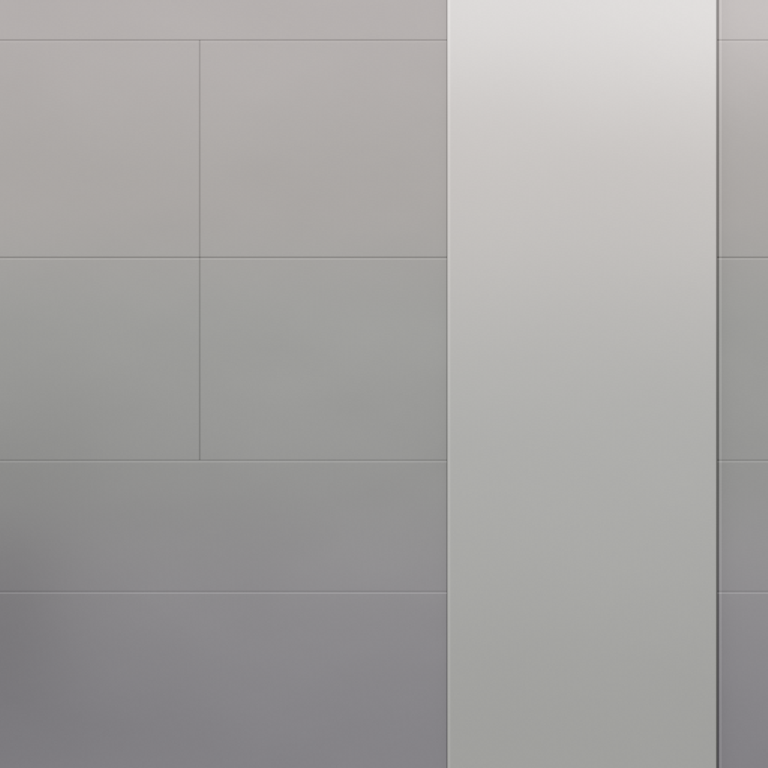
A WebGL 1 fragment shader for this texture:

```glsl
precision highp float;
// Grey wall of large thin-jointed tiles with a smooth, top-lit upright panel.
uniform vec2 u_resolution;

const float PANEL_LEFT = 0.582;
const float PANEL_RIGHT = 0.934;
const float JOINT_X = 0.260;
const float JOINT_TOP = 0.948;
const float JOINT_LOW = 0.401;

float hash(vec2 p) {
  return fract(sin(dot(p, vec2(127.1, 311.7))) * 43758.5453);
}

float noise(vec2 p) {
  vec2 i = floor(p);
  vec2 f = fract(p);
  f = f * f * (3.0 - 2.0 * f);
  return mix(mix(hash(i), hash(i + vec2(1.0, 0.0)), f.x),
             mix(hash(i + vec2(0.0, 1.0)), hash(i + 1.0), f.x), f.y);
}

float fbm(vec2 p) {
  float sum = 0.0;
  float amplitude = 0.5;
  for (int i = 0; i < 4; i++) {
    sum += amplitude * noise(p);
    p = p * 2.03 + 7.1;
    amplitude *= 0.5;
  }
  return sum;
}

// Smooth-edged step and line, with aa the width of one pixel
float edge(float d, float aa) {
  return smoothstep(-0.7 * aa, 0.7 * aa, d);
}

float line(float d, float halfWidth, float aa) {
  return edge(halfWidth - abs(d), aa);
}

// Dark groove with a pale lip below it
float joint(float d, float dark, float pale, float aa) {
  return pale * line(d + 0.0023, 0.0009, aa) - dark * line(d, 0.0011, aa);
}

// Tile colour, stepping slightly from one course to the next
vec3 wallColor(vec2 p, float aa) {
  vec3 color = mix(vec3(0.505, 0.505, 0.51), vec3(0.56, 0.56, 0.555),
                   smoothstep(0.0, 0.38, p.y));
  color = mix(color, vec3(0.605, 0.605, 0.595), smoothstep(0.30, 0.62, p.y));
  color = mix(color, vec3(0.655, 0.64, 0.63), smoothstep(0.56, 0.76, p.y));
  color = mix(color, vec3(0.695, 0.675, 0.67), smoothstep(0.76, 1.0, p.y));
  color += 0.008 * edge(p.y - 0.665, aa) + 0.006 * edge(p.y - JOINT_LOW, aa);
  float course = smoothstep(0.42, 0.20, p.y);
  color += vec3(0.004, -0.003, 0.008) * course;
  color += 0.012 * smoothstep(0.0, 0.5, p.x);

  // Soft shade at the lower left
  vec2 shade = (p - vec2(-0.01, 0.20)) / vec2(0.11, 0.15);
  return color - 0.05 * exp(-dot(shade, shade));
}

float wallJoints(vec2 p, float aa) {
  float relief = joint(p.y - JOINT_TOP, 0.085, 0.02, aa);
  relief += joint(p.y - 0.665, 0.10, 0.045, aa);
  relief += joint(p.y - JOINT_LOW, 0.05, 0.055, aa);
  relief += joint(p.y - 0.230, 0.04, 0.07, aa);
  float span = edge(p.y - JOINT_LOW, aa) * edge(JOINT_TOP - p.y, aa);
  return relief - 0.085 * span * line(p.x - JOINT_X, 0.0011, aa);
}

// Panel colour, brightest at the upper right
vec3 panelColor(vec2 p) {
  vec3 color = mix(vec3(0.63, 0.63, 0.62), vec3(0.69, 0.69, 0.68),
                   smoothstep(0.0, 0.52, p.y));
  color = mix(color, vec3(0.79, 0.775, 0.765), smoothstep(0.40, 0.84, p.y));
  color = mix(color, vec3(0.875, 0.865, 0.86), smoothstep(0.76, 1.02, p.y));
  float across = (p.x - PANEL_LEFT) / (PANEL_RIGHT - PANEL_LEFT);
  return color + 0.025 * (across - 0.5) * smoothstep(0.6, 1.0, p.y);
}

void main() {
  vec2 p = gl_FragCoord.xy / u_resolution;
  float aa = 1.0 / min(u_resolution.x, u_resolution.y);

  // Tiles with faint cloudy wear
  vec3 wall = wallColor(p, aa) + 0.035 * (fbm(p * vec2(4.0, 7.0)) - 0.47);
  wall += wallJoints(p, aa);

  // Narrow strip beyond the panel, lit at the top and shaded at its edge
  float strip = edge(p.x - PANEL_RIGHT, aa);
  wall += strip * 0.06 * smoothstep(0.72, 1.0, p.y);
  wall -= strip * 0.035 * exp(-(p.x - PANEL_RIGHT) / 0.012);
  wall -= 0.015 * exp(-abs(p.x - PANEL_LEFT) / 0.006);

  // Upright panel and its thin edges
  float inside = edge(p.x - PANEL_LEFT, aa) * (1.0 - strip);
  vec3 panel = panelColor(p) + 0.012 * (fbm(p * vec2(5.0, 8.0)) - 0.47);
  vec3 color = mix(wall, panel, inside);
  color -= 0.10 * line(p.x - PANEL_LEFT, 0.0011, aa);
  color += 0.035 * line(p.x - PANEL_LEFT - 0.003, 0.0014, aa);
  color -= 0.22 * line(p.x - PANEL_RIGHT, 0.0018, aa);
  color += 0.05 * line(p.x - PANEL_RIGHT - 0.0045, 0.0012, aa);

  // Fine grain on a canvas-sized grid
  color += 0.006 * (hash(floor(p * 512.0)) - 0.5);
  gl_FragColor = vec4(clamp(color, 0.0, 1.0), 1.0);
}
```
